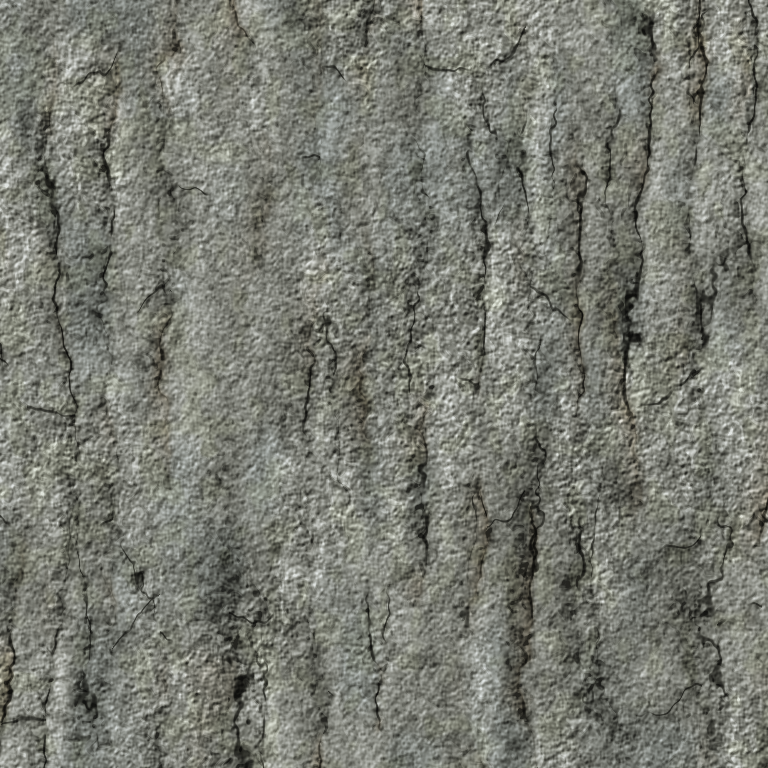
A WebGL 2 fragment shader for this texture:

```glsl
#version 300 es
precision highp float;

uniform vec2 u_resolution;
out vec4 fragColor;

float hash(vec2 p) {
    vec3 q = fract(p.xyx * 0.1031);
    q += dot(q, q.yzx + 33.33);
    return fract((q.x + q.y) * q.z);
}

float noise(vec2 p) {
    vec2 i = floor(p), f = fract(p);
    f = f * f * (3.0 - 2.0 * f);
    return mix(mix(hash(i), hash(i + vec2(1, 0)), f.x),
               mix(hash(i + vec2(0, 1)), hash(i + vec2(1, 1)), f.x), f.y);
}

// Fine crust height, turned so the lattice never lines up with the pixels
float grain(vec2 p, float roughness) {
    mat2 turn = mat2(0.8, 0.6, -0.6, 0.8);
    vec2 q = turn * p;
    return 0.26 * noise(q * vec2(115.0, 85.0) + 9.0)
         + 0.38 * noise(turn * q * vec2(215.0, 165.0))
         + 0.34 * noise(q * vec2(350.0, 290.0))
         + 0.26 * roughness * noise(q * vec2(80.0, 64.0) + 31.0);
}

// Column coordinate: whole numbers lie on the meandering furrows
float columnAt(vec2 p, float columns, float seed) {
    return p.x * columns + seed
         + 1.1 * noise(p * vec2(5.0, 2.6) + seed)
         + 0.42 * noise(p * vec2(15.0, 10.0) + seed)
         + 0.2 * noise(p * vec2(42.0, 34.0) + seed)
         + 0.09 * noise(p * vec2(130.0, 100.0) + seed);
}

// x: signed distance to the nearest furrow, y: its strength at this height
vec2 furrow(vec2 p, float columns, float seed) {
    float s = columnAt(p, columns, seed);
    float id = floor(s + 0.5);
    float strength = 0.75 * noise(vec2(id * 7.37 + seed, p.y * 6.0 + id * 3.1))
                   + 0.25 * noise(vec2(id * 5.71, p.y * 26.0 + id));
    return vec2((s - id) / columns, strength);
}

float line(float d, float width) {
    float soft = max(0.0012, 0.8 / u_resolution.y);
    return 1.0 - smoothstep(width * 0.4, width + soft, abs(d));
}

// Shade that fades slowly to the left of an edge and quickly to its right
float ledge(float d, float width) {
    return exp(-abs(d) / (d < 0.0 ? width : width * 0.25));
}

// Short, crooked cracks running across single plates; signed distance in x
vec2 crossCrack(vec2 p) {
    float s = columnAt(p, 13.0, 4.0);
    float id = floor(s), across = s - id;
    float y = p.y * 5.0 + 9.0 * hash(vec2(id, 5.0))
            + (hash(vec2(id, 8.0)) - 0.5) * 0.7 * across
            + 0.17 * noise(p * vec2(30.0, 9.0)) + 0.035 * noise(p * vec2(110.0, 30.0));
    float row = floor(y + 0.5);
    float present = step(0.58, hash(vec2(id, row) + 17.0));
    float broken = smoothstep(0.38, 0.6, noise(p * 24.0 + 40.0));
    return vec2((y - row) / 5.0, present * broken);
}

void main() {
    vec2 p = gl_FragCoord.xy / u_resolution.y;
    vec2 ragged = p + 0.012 * (vec2(noise(p * 75.0), noise(p * 75.0 + 50.0)) - 0.5);

    // Mottling of the plates
    float broad = noise(p * vec2(6.0, 3.5) + 12.0);
    float streak = noise(ragged * vec2(27.0, 8.0) + 3.0);
    float patches = noise(ragged * vec2(62.0, 36.0) + 7.0);
    float roughness = smoothstep(0.35, 0.7, 0.6 * noise(p * vec2(9.0, 5.0) + 60.0) + 0.4 * streak);
    float tone = 0.515 + 0.06 * (broad - 0.5) + 0.14 * (streak - 0.5) + 0.12 * (patches - 0.5);

    // Plates overlap: a shaded flank left of each furrow, a lit rim to its right
    vec2 major = furrow(p, 13.0, 4.0);
    vec2 minor = furrow(p, 10.0, 23.0);
    float depth = smoothstep(0.2, 0.7, major.y);
    float flank = ledge(major.x, 0.017) * depth;
    float minorFlank = ledge(minor.x, 0.013) * smoothstep(0.3, 0.75, minor.y);
    tone += 0.05 * depth * exp(-pow((major.x - 0.016) / 0.01, 2.0));
    tone -= 0.17 * flank + 0.13 * minorFlank;

    // Crust lit from the upper left, with pale flakes and dark pits
    vec2 toLight = vec2(-0.0011, 0.0015);
    float relief = grain(p - toLight, roughness) - grain(p + toLight, roughness);
    tone += relief * (0.42 + 0.2 * roughness);
    tone += 0.15 * (noise(p * vec2(310.0, 250.0) + 80.0) - 0.5);
    float speck = noise(ragged * vec2(170.0, 130.0) + 70.0);
    tone += (0.04 + 0.1 * roughness) * smoothstep(0.62, 0.85, speck);
    tone -= (0.07 + 0.14 * max(flank, minorFlank)) * smoothstep(0.4, 0.18, speck);

    // Open cracks, ragged and interrupted
    float gaps = smoothstep(0.22, 0.5, noise(p * vec2(55.0, 38.0) + 33.0));
    float majorOpen = smoothstep(0.46, 0.68, major.y) * gaps;
    float minorOpen = smoothstep(0.52, 0.72, minor.y) * gaps;
    float swell = 0.4 + 1.2 * noise(p * vec2(30.0, 22.0) + 44.0);
    vec2 joint = crossCrack(p);
    float crack = line(major.x, 0.0022 * majorOpen * swell) * majorOpen;
    crack = max(crack, 0.85 * line(minor.x, 0.0016 * minorOpen * swell) * minorOpen);
    crack = max(crack, 0.8 * line(joint.x, 0.0014 * swell) * joint.y);
    tone -= 0.12 * joint.y * ledge(joint.x, 0.012);
    tone = clamp(tone, 0.14, 0.88) * (1.0 - 0.62 * crack);

    // Grey-green bark with faint brown furrows, moss and cool plates
    vec3 color = tone * vec3(1.0, 1.014, 0.88 + 0.14 * tone);
    float brown = flank * smoothstep(0.5, 0.8, noise(ragged * vec2(24.0, 9.0) + 90.0));
    float moss = smoothstep(0.5, 0.85, noise(ragged * vec2(48.0, 36.0) + 120.0));
    float cool = smoothstep(0.45, 0.85, noise(ragged * vec2(17.0, 8.0) + 150.0)) * (1.0 - roughness);
    color *= mix(vec3(1.0), vec3(1.06, 0.99, 0.92), brown);
    color *= mix(vec3(1.0), vec3(1.0, 1.005, 0.965), moss);
    color *= mix(vec3(1.0), vec3(0.985, 1.005, 1.025), cool);
    fragColor = vec4(color, 1.0);
}
```
